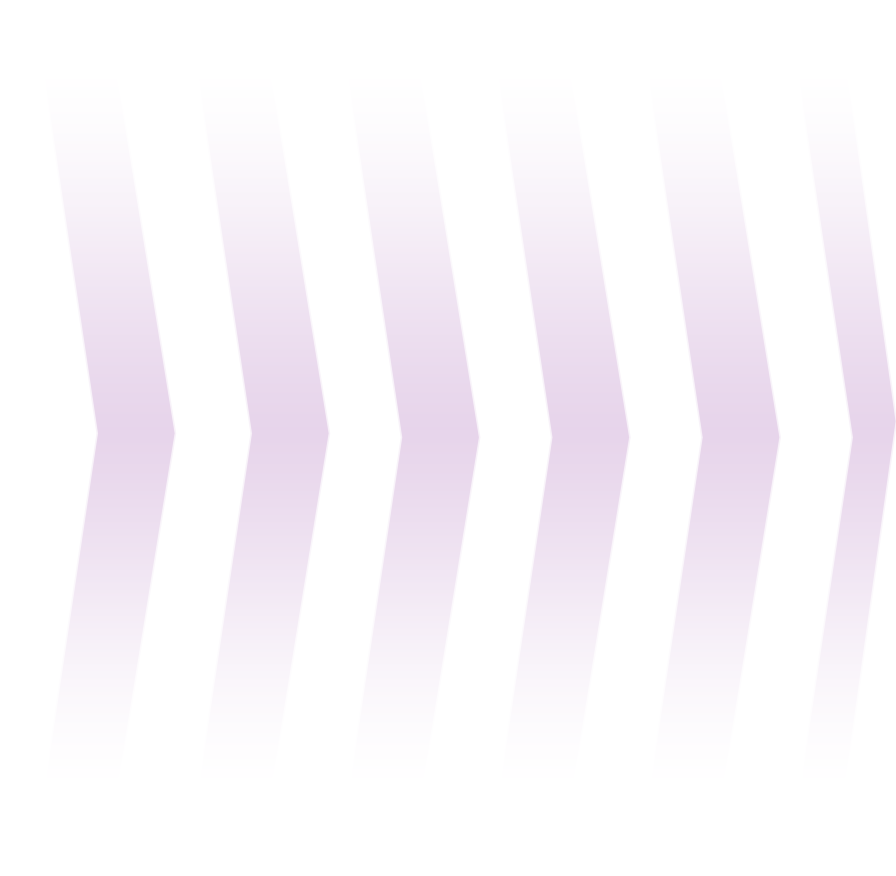
Reproduce this pattern procedurally as a Shadertoy shader.

```glsl
#define COUNT 6
#define PITCH 0.1717
#define FIRST_TIP 0.1163
#define BAND_WIDTH 0.0876
#define LAST_WIDTH 0.0487
#define INNER_SLOPE 0.150
#define OUTER_SLOPE 0.162
#define FADE_CENTER 0.511
#define FADE_REACH 0.424
#define RIM 0.0018
#define LILAC vec3(0.905, 0.833, 0.920)

// Signed horizontal distance to a bent edge, positive to its right
float bentEdge(vec2 p, vec2 tip, float slope) {
    return p.x - tip.x + slope * abs(p.y - tip.y);
}

// Positive inside one chevron; the first sits apart, the last is narrower
float chevron(vec2 p, int index) {
    bool last = index == COUNT - 1;
    float tipX = FIRST_TIP + PITCH * float(index) - (index == 0 ? 0.0043 : 0.0);
    float tipY = index < 2 ? 0.5053 : 0.5007;
    float width = last ? LAST_WIDTH : BAND_WIDTH;
    vec2 outerTip = vec2(tipX + width, last ? 0.519 : tipY);
    float outerSlope = last ? 0.140 : OUTER_SLOPE;
    float inner = bentEdge(p, vec2(tipX, tipY), INNER_SLOPE);
    float outer = bentEdge(p, outerTip, outerSlope);
    return min(inner, -outer);
}

// Rounded falloff with a slightly pointed crest
float verticalFade(float y) {
    float t = clamp(1.0 - abs(y - FADE_CENTER) / FADE_REACH, 0.0, 1.0);
    return mix(pow(t, 1.5), smoothstep(0.0, 1.0, t), 0.6);
}

void mainImage(out vec4 fragColor, in vec2 fragCoord) {
    vec2 p = fragCoord / iResolution.xy * vec2(1.024, 1.0);
    float feather = 0.7 / min(iResolution.x, iResolution.y);

    // Union of all chevrons
    float inside = -1.0;
    for (int i = 0; i < COUNT; i++) {
        inside = max(inside, chevron(p, i));
    }

    // Solid body with a faint pale rim
    float body = smoothstep(-feather, feather, inside);
    float rim = smoothstep(-feather, feather, inside + RIM);
    float cover = mix(0.3 * rim, 1.0, body);

    vec3 color = mix(vec3(1.0), LILAC, cover * verticalFade(p.y));
    fragColor = vec4(color, 1.0);
}
```
